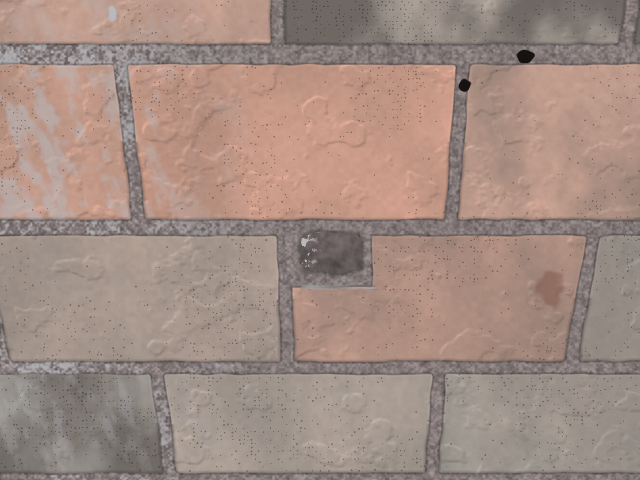
Reproduce this texture procedurally as a Shadertoy shader.

```glsl
// Weathered salmon and grey block wall in running bond, with gritty mortar and a small inset stone.

// Layout, in units of the canvas height
const float COURSE_EDGES[5] = float[5](0.004, 0.234, 0.526, 0.887, 1.300);
const float BRICK_PERIOD = 0.642;
const float ODD_COURSE_JOINT = 0.592;
const float EVEN_COURSE_JOINT = 0.295;
const float JOINT_HALF = 0.0145;
const float KEYSTONE = 0.31;
const float KEYSTONE_CENTRE = 0.686;
const float CORNER_RADIUS = 0.006;
const vec2 NOTCH_CORNER = vec2(0.776, 0.401);
const vec2 STONE_CENTRE = vec2(0.691, 0.474);
const vec2 STONE_HALF = vec2(0.063, 0.042);
// Wear per brick: left, middle, right; courses from the bottom up
const vec3 WARMTH[4] = vec3[4](vec3(0.0, 0.12, 0.02), vec3(0.28, 0.85, 0.10),
                               vec3(1.0, 1.1, 0.82), vec3(0.80, 0.05, 0.05));
const vec3 SOOT[4] = vec3[4](vec3(0.85, 0.12, 0.30), vec3(0.15, 0.25, 0.2),
                             vec3(0.12, 0.03, 0.40), vec3(0.12, 0.90, 0.90));
const float FROST[4] = float[4](0.30, 0.05, 0.55, 0.25);
// Colours
const vec3 COOL_BRICK = vec3(0.630, 0.604, 0.575);
const vec3 WARM_BRICK = vec3(0.755, 0.595, 0.530);
const vec3 SOOT_COLOR = vec3(0.41, 0.385, 0.37);
const vec3 MORTAR = vec3(0.515, 0.475, 0.470);
const vec3 FROST_COLOR = vec3(0.72, 0.72, 0.74);
const vec3 STONE = vec3(0.39, 0.35, 0.35);
const vec3 RUST = vec3(0.50, 0.33, 0.28);
const vec3 HOLE = vec3(0.09, 0.07, 0.07);

float hash(vec2 p) {
    return fract(sin(dot(p, vec2(127.1, 311.7))) * 43758.5453);
}

float noise(vec2 p) {
    vec2 i = floor(p), f = fract(p);
    f = f * f * (3.0 - 2.0 * f);
    return mix(mix(hash(i), hash(i + vec2(1, 0)), f.x),
               mix(hash(i + vec2(0, 1)), hash(i + vec2(1, 1)), f.x), f.y);
}

float fbm(vec2 p) {
    float sum = 0.0, amp = 0.533;
    for (int i = 0; i < 4; i++) {
        sum += amp * noise(p);
        p = mat2(1.6, 1.2, -1.2, 1.6) * p + 7.3;
        amp *= 0.5;
    }
    return sum;
}

float roundBox(vec2 p, vec2 halfSize, float r) {
    vec2 q = abs(p) - halfSize + r;
    return length(max(q, 0.0)) + min(max(q.x, q.y), 0.0) - r;
}

float bedHalf(float y) { return 0.011 + 0.012 * y; }

// Height of the hand-pressed brick face: flat with a few steep dents
float dents(vec2 p) { return smoothstep(0.56, 0.68, fbm(p * vec2(15.0, 18.0))); }

// Small round specks, one at most per jittered cell
float specks(vec2 p, float density) {
    vec2 cell = floor(p);
    vec2 centre = 0.3 + 0.4 * vec2(hash(cell), hash(cell + 31.0));
    float r = 0.10 + 0.20 * hash(cell + 57.0);
    return step(hash(cell + 83.0), density) * (1.0 - smoothstep(0.3 * r, 1.3 * r, length(p - cell - centre)));
}

// Coverage of an ellipse with ragged edges
float blob(vec2 p, vec2 centre, vec2 size, float soft) {
    float d = length((p - centre) / size) + 0.7 * (noise(p * 70.0) - 0.5);
    return 1.0 - smoothstep(1.0 - soft, 1.0 + soft, d);
}

void mainImage(out vec4 fragColor, in vec2 fragCoord) {
    float px = 1.0 / iResolution.y;
    vec2 p = fragCoord * px;
    vec2 w = p + 0.004 * (vec2(noise(p * 28.0), noise(p * 28.0 + 40.0)) - 0.5);
    // Course, column and distance to the brick outline
    int row = 0;
    for (int i = 1; i < 4; i++) if (w.y > COURSE_EDGES[i]) row = i;
    float spread = 1.0 + KEYSTONE * (w.y - 0.5);
    float flatX = KEYSTONE_CENTRE + (w.x - KEYSTONE_CENTRE) / spread;
    float along = (flatX - (row % 2 == 1 ? ODD_COURSE_JOINT : EVEN_COURSE_JOINT)) / BRICK_PERIOD;
    int col = clamp(int(floor(along)) + 1, 0, 2);
    float low = COURSE_EDGES[row] + bedHalf(COURSE_EDGES[row]);
    float high = COURSE_EDGES[row + 1] - bedHalf(COURSE_EDGES[row + 1]);
    vec2 local = vec2((fract(along) - 0.5) * BRICK_PERIOD * spread, w.y - 0.5 * (low + high));
    float d = roundBox(local, vec2(0.5 * BRICK_PERIOD * spread - JOINT_HALF, 0.5 * (high - low)), CORNER_RADIUS);
    if (row == 1 && col == 1) d = max(d, min(NOTCH_CORNER.x - w.x, w.y - NOTCH_CORNER.y));
    // Mortar: grit, salt on the left and contact shadow
    float grit = 0.5 * noise(p * 230.0) + 0.5 * noise(p * 130.0);
    float leftSide = 1.0 - smoothstep(0.10, 0.66, p.x);
    vec3 mortar = MORTAR * (0.72 + 0.56 * grit);
    mortar = mix(mortar, FROST_COLOR, 0.3 * specks(p * 90.0 + 9.0, 0.25));
    mortar = mix(mortar, FROST_COLOR, 0.75 * leftSide * smoothstep(0.42, 0.66, 0.6 * fbm(p * 14.0) + 0.4 * grit));
    mortar *= 0.72 + 0.28 * smoothstep(0.0, 0.006, d);
    // Brick face: tint, dents, soot, salt streaks and pits
    float tone = hash(vec2(row, col) + 3.0);
    float blotch = fbm(p * vec2(7.0, 4.0) + tone * 20.0);
    vec3 brick = mix(COOL_BRICK, WARM_BRICK, WARMTH[row][col] + 0.3 * (blotch - 0.5));
    float relief = dents(p + vec2(-0.003, 0.004)) - dents(p);
    brick *= 1.0 + 0.05 * (tone - 0.5) + 0.22 * (blotch - 0.5) - 0.16 * relief;
    brick *= 0.95 + 0.10 * fbm(p * 90.0);
    float soot = SOOT[row][col] * smoothstep(0.28, 0.68, fbm(p * vec2(7.0, 5.0) + 11.0));
    brick = mix(brick, SOOT_COLOR, soot);
    float streak = 0.6 * fbm(vec2(p.x * 38.0 + p.y * 12.0, p.y * 12.0)) + 0.4 * fbm(p * 40.0);
    brick = mix(brick, FROST_COLOR, FROST[row] * leftSide * smoothstep(0.47, 0.66, streak));
    float pitted = 0.35 * smoothstep(0.35, 0.75, fbm(p * 6.0 + 23.0)) + 0.35 * soot;
    brick *= 1.0 - 0.30 * specks(p * 125.0 + 3.0, pitted);
    brick = mix(brick, RUST, 0.5 * blob(p, vec2(1.142, 0.398), vec2(0.028, 0.035), 0.3));
    brick = mix(brick, FROST_COLOR, blob(p, vec2(0.235, 0.970), vec2(0.010, 0.015), 0.25));
    brick *= 1.0 + smoothstep(-0.007, 0.0, d) * (local.y > 0.0 ? 0.05 : -0.16);
    vec3 color = mix(brick, mortar, smoothstep(-px, px, d));
    // Chipped glaze along the notch, then the inset stone
    float chip = roundBox(w - vec2(0.705, 0.402), vec2(0.078, 0.004), 0.003);
    vec3 glaze = mix(SOOT_COLOR, FROST_COLOR, noise(p * vec2(20.0, 260.0)));
    color = mix(color, glaze, 0.8 - 0.8 * smoothstep(-px, px, chip));
    float stoneD = roundBox(w - STONE_CENTRE, STONE_HALF, 0.022) + 0.008 * (noise(p * 30.0) - 0.5);
    color *= 1.0 - 0.3 * (1.0 - smoothstep(0.0, 0.010, stoneD));
    float facet = fbm(p * 30.0 + vec2(-0.2, 0.3)) - fbm(p * 30.0);
    vec3 stone = STONE * (0.78 + 0.45 * fbm(p * 60.0) - 0.6 * facet + 2.0 * (p.y - STONE_CENTRE.y));
    float salt = (1.0 - smoothstep(0.635, 0.68, p.x)) * smoothstep(0.54, 0.64, fbm(p * 90.0));
    color = mix(color, mix(stone, FROST_COLOR, salt), 1.0 - smoothstep(-px, px, stoneD));
    // Holes in the mortar
    color = mix(color, HOLE, blob(p, vec2(0.967, 0.823), vec2(0.012), 0.12));
    color = mix(color, HOLE, blob(p, vec2(1.094, 0.884), vec2(0.017, 0.013), 0.12));
    fragColor = vec4(color, 1.0);
}
```
